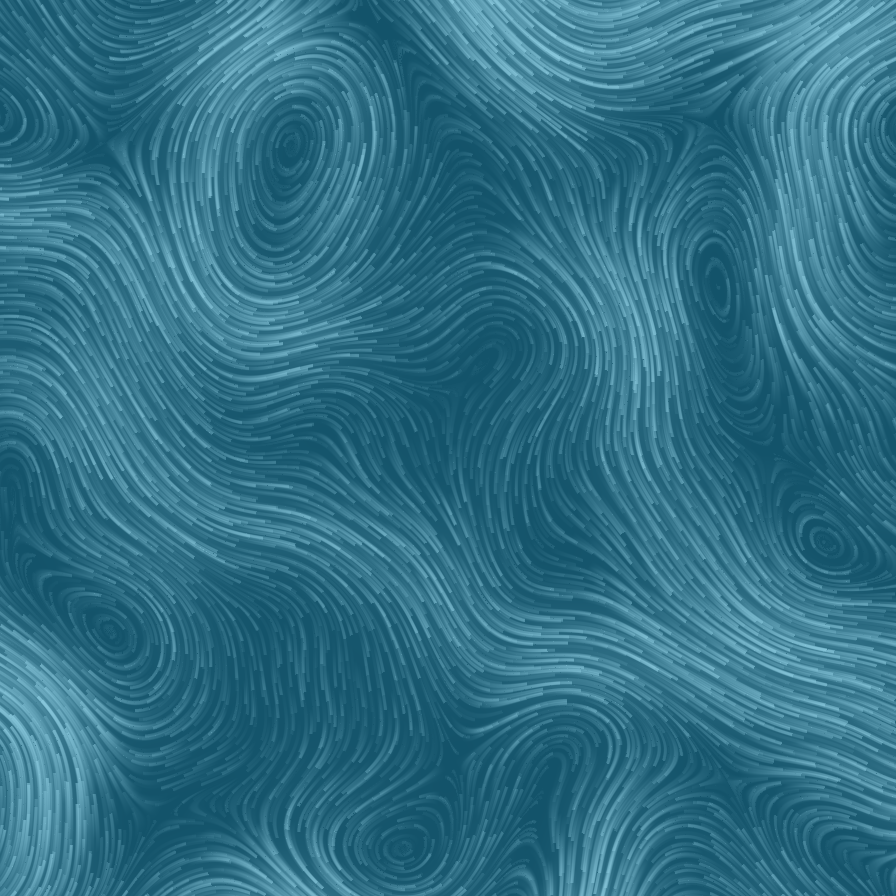
This texture is drawn by a WebGL 2 fragment shader. Its source:

```glsl
#version 300 es
precision highp float;

uniform vec2 u_resolution;
out vec4 outColor;

#define WAVES 14         // plane waves in the flow
#define STEPS 54         // samples along each path
#define STEP_SIZE 0.004
#define CELL 0.02        // spacing of the streak heads
#define HALF_WIDTH 0.0017
#define TRAIL 0.135      // streak length at average speed
#define OPACITY_SLOW 0.09
#define OPACITY_GAIN 0.31
#define HAZE 0.12
#define DRIFT vec2(0.32, -0.26)
#define DEEP vec3(0.075, 0.325, 0.415)
#define LIGHT vec3(0.55, 0.80, 0.88)

vec4 waves[WAVES];       // wave vector, phase, weight

vec3 hash3(vec3 p) {
    p = fract(p * vec3(0.1031, 0.1030, 0.0973));
    p += dot(p, p.yxz + 33.33);
    return fract((p.xxy + p.yxx) * p.zyx);
}

mat2 rotation(float angle) {
    float c = cos(angle), s = sin(angle);
    return mat2(c, s, -s, c);
}

// Random waves, normalised to a mean square speed of one.
void buildWaves() {
    float power = 0.0;
    for (int i = 0; i < WAVES; i++) {
        float t = float(i) / float(WAVES - 1);
        vec3 rnd = hash3(vec3(float(i) + 5.0, 17.0, 41.0));
        float frequency = mix(8.0, 38.0, t * t);
        float angle = float(i) * 2.4 + rnd.x;
        float weight = 1.0 / (1.0 + pow(frequency / 17.0, 2.0));
        waves[i] = vec4(frequency * vec2(cos(angle), sin(angle)), 6.2832 * rnd.y, weight / frequency);
        power += 0.5 * weight * weight;
    }
    for (int i = 0; i < WAVES; i++) waves[i].w *= inversesqrt(power);
}

// Divergence-free velocity: a drift plus the rotated gradient of the waves.
vec2 velocity(vec2 p) {
    vec2 v = DRIFT;
    for (int i = 0; i < WAVES; i++) {
        vec4 w = waves[i];
        v += vec2(-w.y, w.x) * (w.w * cos(dot(w.xy, p) + w.z));
    }
    return v;
}

// Opacity at p of the streak whose head lies within this path step.
float streak(vec2 p, vec2 dir, float age, float ageStep, float layer, float edge) {
    mat2 turn = rotation(0.45 + layer * 0.8);
    vec2 q = turn * p / CELL;
    vec2 cell = floor(q);
    vec3 rnd = hash3(vec3(cell + 200.0, layer * 57.0 + 9.0));
    vec2 toHead = (cell + 0.18 + 0.64 * rnd.xy - q) * CELL;
    dir = turn * dir;

    float along = dot(toHead, dir);
    float across = abs(toHead.x * dir.y - toHead.y * dir.x);
    float inStep = step(-0.5 * STEP_SIZE, along) * step(along, 0.5 * STEP_SIZE);
    float cover = 1.0 - smoothstep(HALF_WIDTH - edge, HALF_WIDTH + edge, across);

    float life = mix(0.3, 1.0, rnd.z);
    float headAge = max(age + ageStep * along / STEP_SIZE, 0.0);
    float fade = clamp(1.0 - headAge / life, 0.0, 1.0);
    float strength = mix(0.2, 1.2, fract(rnd.z * 7.31 + rnd.x));
    return inStep * cover * fade * strength;
}

void main() {
    vec2 p = gl_FragCoord.xy / u_resolution.y;
    float edge = 0.8 / u_resolution.y;
    buildWaves();

    vec2 v = velocity(p);
    float clear = 1.0 - min(HAZE * dot(v, v), 0.55);
    vec2 previous = v / (length(v) + 1e-4);
    float age = 0.0;

    // Follow the flow downstream and gather the streaks that end ahead.
    for (int i = 0; i < STEPS; i++) {
        float speed = length(v);
        vec2 dir = v / (speed + 1e-4);
        float ageStep = STEP_SIZE / (TRAIL * (0.4 + 0.6 * speed));
        float opacity = min(OPACITY_SLOW + OPACITY_GAIN * speed, 0.75);
        for (int layer = 0; layer < 2; layer++) {
            clear *= 1.0 - opacity * streak(p, dir, age, ageStep, float(layer), edge);
        }
        age += ageStep;
        if (age > 1.0) break;
        p += STEP_SIZE * (1.5 * dir - 0.5 * previous);
        previous = dir;
        v = velocity(p);
    }

    outColor = vec4(mix(DEEP, LIGHT, 1.0 - clear), 1.0);
}
```
